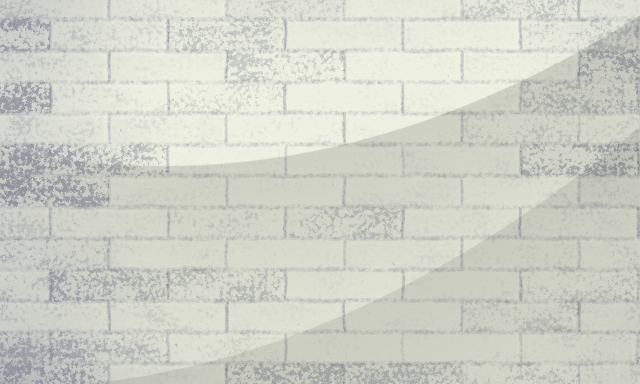
Reproduce this texture procedurally as a WebGL 2 fragment shader.

```glsl
#version 300 es
precision highp float;

uniform vec2 u_resolution;
out vec4 fragColor;

#define COLUMNS 5.447
#define ROWS 12.27
#define BRICK_RATIO 3.76
#define WALL_OFFSET vec2(0.071, 0.387)
#define BED_WIDTH 0.07
#define HEAD_WIDTH 0.055
#define SWEEP_BEND 0.705
#define WEAR 0.55
#define CREAM vec3(0.935, 0.943, 0.885)
#define SLATE vec3(0.53, 0.545, 0.60)

float hash(vec2 p) {
  vec3 q = fract(p.xyx * 0.1031);
  q += dot(q, q.yzx + 33.33);
  return fract((q.x + q.y) * q.z);
}

float corner(vec2 cell, vec2 offset) {
  float angle = 6.2832 * hash(cell);
  return dot(vec2(cos(angle), sin(angle)), offset);
}

// Gradient noise, roughly -0.7 to 0.7
float noise(vec2 p) {
  vec2 i = floor(p), f = fract(p), e = vec2(1.0, 0.0);
  vec2 w = f * f * f * (f * (f * 6.0 - 15.0) + 10.0);
  float low = mix(corner(i, f), corner(i + e, f - e), w.x);
  float high = mix(corner(i + e.yx, f - e.yx), corner(i + 1.0, f - 1.0), w.x);
  return mix(low, high, w.y);
}

float fbm(vec2 p) {
  float sum = 0.0, amplitude = 0.6;
  for (int i = 0; i < 4; i++) {
    sum += amplitude * noise(p);
    p = mat2(1.6, 1.2, -1.2, 1.6) * p + 17.3;
    amplitude *= 0.6;
  }
  return sum;
}

// Height below a parabolic sweep whose lowest point is given
float belowSweep(vec2 uv, vec2 lowest) {
  float u = uv.x - lowest.x;
  return uv.y - lowest.y + SWEEP_BEND * u * u;
}

void main() {
  vec2 uv = gl_FragCoord.xy / u_resolution;
  uv.y = 1.0 - uv.y;
  float pixel = 1.0 / u_resolution.y;

  // Wall coordinates, one unit per brick height
  vec2 wall = uv * vec2(COLUMNS * BRICK_RATIO, ROWS);
  float grain = fbm(wall * 7.0);
  float fine = noise(wall * 11.0 + 40.0);
  float cloud = fbm(wall * vec2(0.7, 1.3) + 9.0);
  vec2 wobble = vec2(noise(wall * 1.4), noise(wall * vec2(0.7, 1.4) + 31.0));
  vec2 rough = wall + 0.06 * wobble + 0.035 * vec2(grain, fine);

  // Running bond: alternate rows shift by half a brick
  float y = rough.y + WALL_OFFSET.y;
  float row = floor(y);
  float x = rough.x / BRICK_RATIO + WALL_OFFSET.x + 0.5 * mod(row, 2.0);
  vec2 id = vec2(floor(x), row);
  float bed = y - round(y);
  float head = (x - round(x)) * BRICK_RATIO;

  // Mortar: grainy beds, thinner and darker heads, pale lips beside them
  float bedLine = 1.0 - smoothstep(0.3 * BED_WIDTH, 1.5 * BED_WIDTH, abs(bed));
  float headLine = 1.0 - smoothstep(0.25 * HEAD_WIDTH, 1.4 * HEAD_WIDTH, abs(head));
  float headDepth = mix(0.16, 0.42, hash(vec2(round(x), row + 5.0)));
  float joint = bedLine * clamp(0.18 + 0.35 * grain + 0.2 * cloud, 0.03, 0.5);
  joint = max(joint, headLine * clamp(headDepth + 0.3 * fine, 0.08, 0.6));
  float lip = exp(-pow((bed - 0.14) / 0.04, 2.0)) + exp(-pow((head + 0.13) / 0.04, 2.0));

  // Uneven wear: a few bricks are heavily mottled, more so at the sides
  float sides = smoothstep(0.28, 0.0, uv.x) + 0.7 * smoothstep(0.72, 1.0, uv.x);
  float amount = smoothstep(0.55, 1.0, hash(id + 3.0)) + 0.35 * sides;
  float mottle = smoothstep(0.02, 0.4, grain + 0.7 * cloud + 0.22 * amount - 0.08);
  float wear = WEAR * mottle * (0.1 + 0.65 * amount);
  wear += 0.06 * amount + 0.05 * (hash(id + 60.0) - 0.5);
  float pits = smoothstep(0.38, 0.6, fbm(wall * 4.0 + 80.0)) * 0.35;

  // Cool haze around the left side, lower corner and top
  float haze = 0.22 * smoothstep(0.3, 0.0, uv.x);
  haze += 0.28 * exp(-5.0 * length((uv - vec2(0.0, 1.0)) * vec2(1.2, 1.6)));
  haze += 0.10 * smoothstep(0.22, 0.0, uv.y) + 0.05 * smoothstep(0.8, 1.0, uv.x);

  float tone = joint + wear * (1.0 - 0.5 * bedLine) + pits + haze;
  tone += 0.07 * grain + 0.05 * cloud - 0.035 * lip;
  vec3 color = mix(CREAM, SLATE, clamp(tone, 0.0, 0.85));

  // Two translucent sweeps, darkest along their upper edge
  float upper = belowSweep(uv, vec2(0.254, 0.4326));
  float lower = belowSweep(uv, vec2(0.019, 1.009));
  float upperShade = mix(0.13, 0.06, smoothstep(0.0, 0.5, upper));
  upperShade *= mix(0.3, 1.0, smoothstep(0.0, 0.3, uv.x));
  float lowerShade = mix(0.09, 0.05, smoothstep(0.0, 0.5, lower));
  color *= 1.0 - upperShade * smoothstep(-pixel, pixel, upper);
  color *= 1.0 - lowerShade * smoothstep(-pixel, pixel, lower);

  fragColor = vec4(color, 1.0);
}
```
